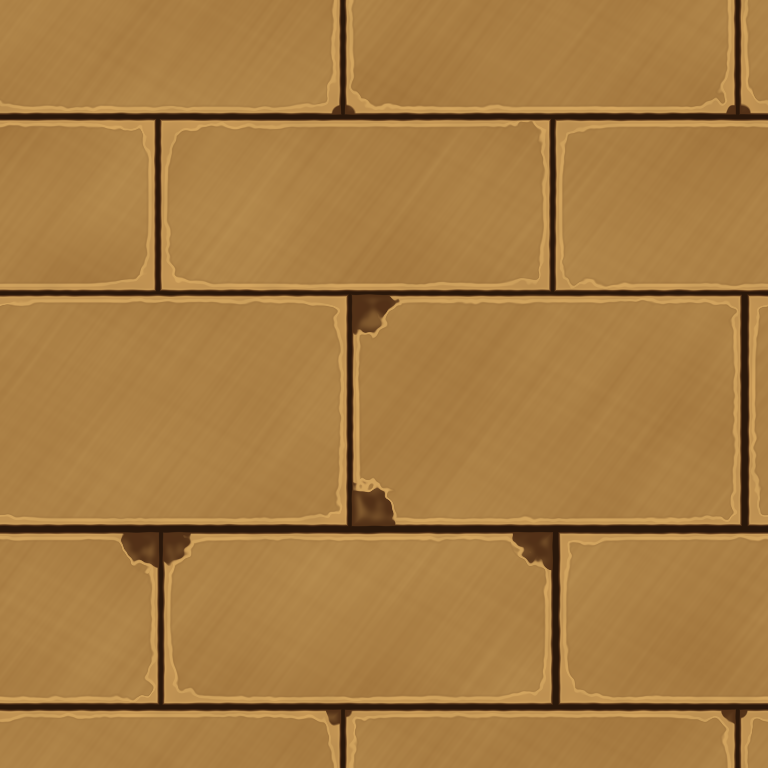
A three.js fragment shader for this texture:

```glsl
// Sandstone block wall: four staggered courses of two blocks, wrapping at the borders.
// Each block gets a brushed face, a frayed pale rim and some chipped corners, all
// shaped by gradient noise in block-local space; dark joints are drawn on top.

#define SPLIT 0.514          // width of the first block in a course
#define WALL_LIFT 0.0794     // height of the lowest joint
#define RIM_WIDTH 0.0095
#define RIM_ROUND 0.022
#define FRAY 0.007           // raggedness along the rim
#define CORNER_REACH 0.042   // extent of corner wear
#define CORNER_FRAY 0.024
#define BRUSH 0.30           // strength of the brush strokes
#define SOFT 0.0015          // edge smoothing

varying vec2 vUv;

// One component per course, from the bottom up
const vec4 COURSE_LOW = vec4(0.0, 0.2316, 0.539, 0.7686);
const vec4 COURSE_HIGH = vec4(0.2316, 0.539, 0.7686, 1.0);
const vec4 COURSE_SHIFT = vec4(0.2096, 0.4557, 0.2057, 0.4466);
const vec4 JOINT_HALF = vec4(0.0038, 0.0047, 0.0028, 0.0036);

const vec3 FACE_DARK = vec3(0.635, 0.462, 0.24);
const vec3 FACE_LIGHT = vec3(0.705, 0.538, 0.30);
const vec3 RIM = vec3(0.75, 0.57, 0.32);
const vec3 RIM_EDGE = vec3(0.81, 0.63, 0.36);
const vec3 SHADE = vec3(0.56, 0.40, 0.21);
const vec3 UMBER = vec3(0.32, 0.19, 0.09);
const vec3 JOINT = vec3(0.16, 0.09, 0.04);

vec2 hash2(vec2 p) {
  p = vec2(dot(p, vec2(127.1, 311.7)), dot(p, vec2(269.5, 183.3)));
  return fract(sin(p) * 43758.5) * 2.0 - 1.0;
}

float gradientNoise(vec2 p) {
  vec2 i = floor(p), f = fract(p);
  vec2 u = f * f * f * (f * (f * 6.0 - 15.0) + 10.0);
  float a = dot(hash2(i), f);
  float b = dot(hash2(i + vec2(1.0, 0.0)), f - vec2(1.0, 0.0));
  float c = dot(hash2(i + vec2(0.0, 1.0)), f - vec2(0.0, 1.0));
  float d = dot(hash2(i + 1.0), f - 1.0);
  return mix(mix(a, b, u.x), mix(c, d, u.x), u.y);
}

// Noise stretched along a unit direction
float strokes(vec2 p, vec2 dir, vec2 scale) {
  return gradientNoise(vec2(dot(p, dir), dot(p, vec2(dir.y, -dir.x))) * scale);
}

// Chip radius at a corner; components are left-low, right-low, left-top, right-top
float chipRadius(vec4 course, float second, vec2 side) {
  vec4 chips = course.x * vec4(0.0, 0.0, 0.036 * (1.0 - second), 0.044)
             + course.y * (1.0 - second) * vec4(0.056, 0.0, 0.05, 0.0)
             + course.w * vec4(0.012, 0.012, 0.01, 0.018);
  vec2 other = 1.0 - side;
  return dot(chips, vec4(other.x * other.y, side.x * other.y, other.x * side.y, side.x * side.y));
}

vec3 faceColor(vec2 p) {
  vec2 rise = vec2(0.60, 0.80);
  float hatch = strokes(p, rise, vec2(5.0, 110.0))
              + 0.6 * strokes(p, rise, vec2(9.0, 230.0))
              + 0.8 * strokes(p, rise, vec2(3.0, 26.0))
              + 0.6 * strokes(p, vec2(0.88, -0.475), vec2(4.0, 85.0));
  float tone = gradientNoise(p * vec2(4.0, 5.5));
  return mix(FACE_DARK, FACE_LIGHT, 0.5 + 0.9 * tone + BRUSH * hatch);
}

void main() {
  // Course and block under this point
  float y = fract(vUv.y - WALL_LIFT);
  vec4 course = step(COURSE_LOW, vec4(y)) - step(COURSE_HIGH, vec4(y));
  float x = fract(vUv.x - dot(COURSE_SHIFT, course));
  float second = step(SPLIT, x);
  vec2 low = vec2(second * SPLIT, dot(COURSE_LOW, course));
  vec2 size = vec2(mix(SPLIT, 1.0, second), dot(COURSE_HIGH, course)) - low;
  vec2 local = vec2(x, y) - low;
  vec2 side = step(size * 0.5, local);
  vec2 seed = vec2(second, dot(course, vec4(0.0, 1.0, 2.0, 3.0)));
  vec2 p = local + 3.7 * seed + 5.0;

  // Distance inward from the joints, whose widths vary
  float splitSeam = abs(second - side.x);
  vec2 halfJoint = vec2(0.003 + 0.0014 * splitSeam * (course.x + course.y),
                        dot(JOINT_HALF, mix(course, course.wxyz, side.y)));
  vec2 q = min(local, size - local) - halfJoint;
  float edge = min(q.x, q.y) + 0.0012 * gradientNoise(p * 55.0);

  // Frayed rim, wider at the worn corners
  float fray = gradientNoise(p * 38.0) + 0.5 * gradientNoise(p * 90.0);
  float ragged = smoothstep(-0.2, 0.3, gradientNoise(p * 9.0));
  float corner = exp(-dot(q, q) / (CORNER_REACH * CORNER_REACH));
  float wear = 0.5 + 0.5 * hash2(seed * 4.0 + side + 2.0).x;
  float width = RIM_WIDTH + FRAY * ragged * fray + corner * (0.018 * wear + CORNER_FRAY * fray);
  vec2 a = RIM_ROUND - q;
  float inset = RIM_ROUND - length(max(a, 0.0)) - min(max(a.x, a.y), 0.0);
  float chip = length(q) - chipRadius(course, second, side) * (1.0 + 0.5 * fray);
  float inner = min(inset - width, chip - 0.006);

  // Face, contour shade and rim with bright borders
  vec3 color = faceColor(p);
  color = mix(color, SHADE, 0.25 * (1.0 - smoothstep(0.0, 0.004, inner)));
  float border = max(1.0 - smoothstep(0.001, 0.0035, abs(inner + 0.002)),
                     0.6 * (1.0 - smoothstep(0.002, 0.005, edge)));
  vec3 rim = mix(RIM, RIM_EDGE, border) * (1.0 + 0.06 * gradientNoise(p * 30.0));
  color = mix(color, rim, 1.0 - smoothstep(-SOFT, SOFT, inner));

  // Broken corners
  float flake = smoothstep(-0.25, 0.45, gradientNoise(p * 48.0));
  vec3 broken = mix(UMBER, SHADE, 0.75 * flake * smoothstep(0.0, 0.012, edge));
  color = mix(color, broken, 1.0 - smoothstep(-SOFT, SOFT, chip));

  // Joints with a brown fringe
  color = mix(color, UMBER, 1.0 - smoothstep(0.0, 0.0025, edge));
  color = mix(color, JOINT, 1.0 - smoothstep(-SOFT, 0.0005, edge));
  gl_FragColor = vec4(color, 1.0);
}
```
